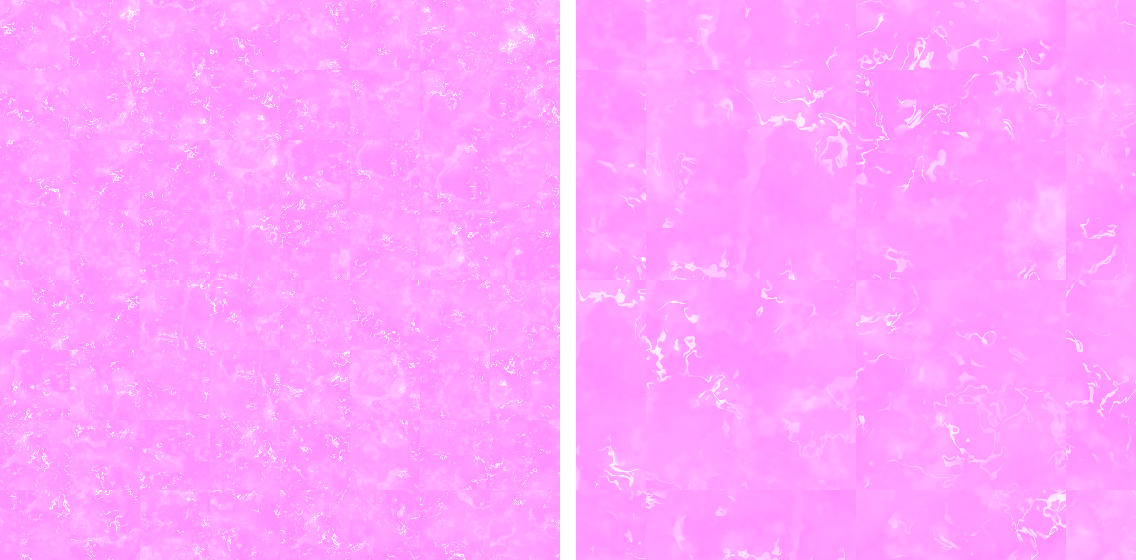
Left, the full canvas; right, a detail of the centre.
Write a three.js fragment shader that draws this texture.

```glsl
varying vec2 vUv;

const float TILES = 8.0;
const float SLAB_SIZE = 5.0;
const vec3 DEEP_PINK = vec3(1.0, 0.56, 1.0);
const vec3 WHITE = vec3(1.0);

float hash12(vec2 p) {
  vec3 q = fract(p.xyx * 0.1031);
  q += dot(q, q.yzx + 33.33);
  return fract((q.x + q.y) * q.z);
}

vec2 hash22(vec2 p) {
  return vec2(hash12(p + 17.3), hash12(p + 71.9));
}

float valueNoise(vec2 p) {
  vec2 cell = floor(p);
  vec2 f = fract(p);
  vec2 blend = f * f * (3.0 - 2.0 * f);
  float bottom = mix(hash12(cell), hash12(cell + vec2(1.0, 0.0)), blend.x);
  float top = mix(hash12(cell + vec2(0.0, 1.0)), hash12(cell + 1.0), blend.x);
  return mix(bottom, top, blend.y);
}

float fbm(vec2 p, int octaves) {
  mat2 turn = mat2(0.8, 0.6, -0.6, 0.8);
  float sum = 0.0;
  float total = 0.0;
  float amplitude = 0.5;
  for (int i = 0; i < 6; i++) {
    if (i >= octaves) break;
    sum += amplitude * valueNoise(p);
    total += amplitude;
    amplitude *= 0.55;
    p = turn * p * 2.03 + 11.7;
  }
  return sum / total;
}

// Bright line along the middle level of a noise field
float ridge(float field, float halfWidth) {
  return 1.0 - smoothstep(halfWidth * 0.4, halfWidth, abs(field - 0.5));
}

// Share of white in the stone at a point of the slab
float marble(vec2 p) {
  vec2 warp = vec2(fbm(p * 4.0 + 3.1, 4), fbm(p * 4.0 + 29.4, 4)) - 0.5;
  vec2 q = p + 0.35 * warp;

  // Pale clouds and fine grain
  float clouds = fbm(q * 2.4, 6);
  float mottle = fbm(p * 9.0 + 47.0, 4);
  float grain = valueNoise(p * 36.0 + 5.0);
  float rough = 1.0 - smoothstep(0.46, 0.66, clouds);
  float white = 0.21 * smoothstep(0.32, 0.85, clouds);
  white += 0.16 * smoothstep(0.48, 0.8, mottle);
  white += 0.05 * grain * mix(0.4, 1.0, rough);

  // Broad soft veins
  float veinPatch = smoothstep(0.48, 0.68, valueNoise(p * 1.9 + 61.0));
  float vein = ridge(valueNoise(q * 1.4 + 83.0), 0.055);
  white += 0.19 * vein * veinPatch * (0.5 + mottle);

  // Thin broken cracks
  float crackPatch = smoothstep(0.48, 0.66, fbm(p * 5.0 + 19.0, 3));
  float crack = ridge(fbm(q * 6.5 + 37.0, 4), 0.032);
  white += 0.65 * crack * crackPatch * mix(0.25, 1.0, rough);

  // Small chips
  float chip = smoothstep(0.72, 0.9, valueNoise(q * 25.0 + 53.0));
  float chipPatch = smoothstep(0.46, 0.68, fbm(p * 4.0 + 97.0, 3));
  white += 0.4 * chip * chipPatch * rough;

  return clamp(white, 0.0, 1.0);
}

void main() {
  // Each tile is cut from its own place on the slab
  vec2 grid = vUv * TILES;
  vec2 tile = floor(grid);
  vec2 slabPoint = fract(grid) + SLAB_SIZE * hash22(tile);
  gl_FragColor = vec4(mix(DEEP_PINK, WHITE, marble(slabPoint)), 1.0);
}
```
